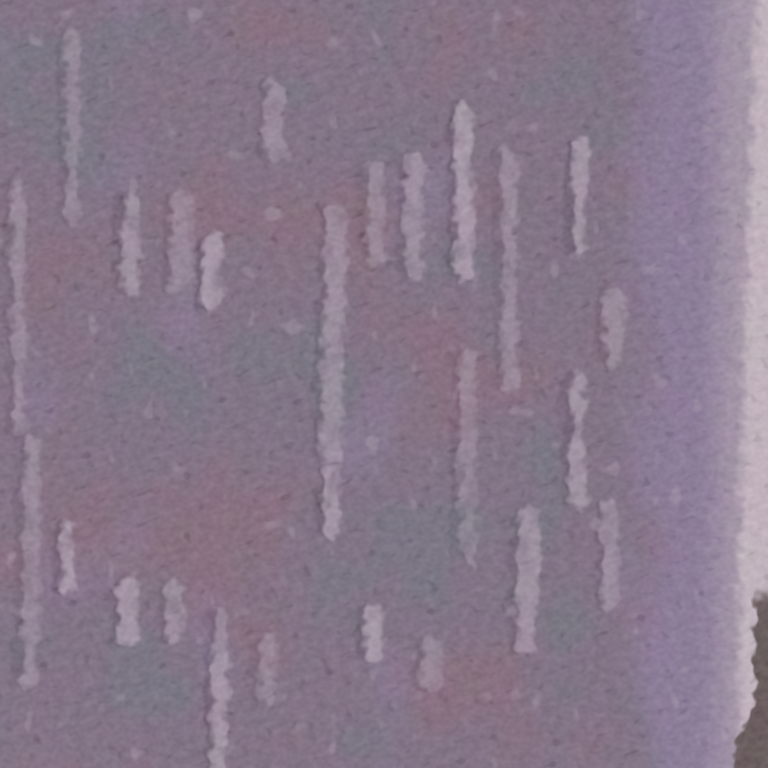
This texture is drawn by a Shadertoy shader. Its source:

```glsl
// Weathered mauve surface with ragged pale vertical streaks and a worn light right rim.

const vec3 MAUVE    = vec3(0.515, 0.455, 0.525);
const vec3 ROSE     = vec3(0.535, 0.445, 0.505);
const vec3 SLATE    = vec3(0.485, 0.465, 0.520);
const vec3 LAVENDER = vec3(0.555, 0.495, 0.610);
const vec3 STREAK   = vec3(0.655, 0.600, 0.660);
const vec3 RIM      = vec3(0.755, 0.700, 0.740);
const vec3 CORNER   = vec3(0.420, 0.370, 0.375);

const int   STREAK_COUNT  = 26;
const float STREAK_RADIUS = 0.0125;
const float STREAK_REGION = 0.84;   // streaks lie left of this x
const float SHADOW_SHIFT  = 0.010;
const float SHADOW_DEPTH  = 0.065;
const float GRAIN_DEPTH   = 0.062;

float hash(vec2 p) {
    vec3 q = fract(p.xyx * 0.1031);
    q += dot(q, q.yzx + 33.33);
    return fract((q.x + q.y) * q.z);
}

vec2 gradient(vec2 cell) {
    float angle = 6.2832 * hash(cell);
    return vec2(cos(angle), sin(angle));
}

// Gradient noise, roughly -0.7 to 0.7
float noise(vec2 p) {
    vec2 i = floor(p), f = p - i;
    vec2 u = f * f * f * (f * (f * 6.0 - 15.0) + 10.0);
    vec2 e = vec2(1.0, 0.0);
    float low  = mix(dot(gradient(i), f), dot(gradient(i + e), f - e), u.x);
    float high = mix(dot(gradient(i + e.yx), f - e.yx),
                     dot(gradient(i + 1.0), f - 1.0), u.x);
    return mix(low, high, u.y);
}

float segmentDistance(vec2 p, vec2 a, vec2 b) {
    vec2 pa = p - a, ba = b - a;
    return length(pa - ba * clamp(dot(pa, ba) / dot(ba, ba), 0.0, 1.0));
}

// Coverage of the scattered streaks; x = paint, y = shadow on the left side
vec2 streaks(vec2 p) {
    vec2 cover = vec2(0.0);
    for (int i = 0; i < STREAK_COUNT; i++) {
        float k = float(i);
        float column = (floor(k * 0.5) + 0.25 + 0.5 * hash(vec2(k, 3.0)))
                     / (0.5 * float(STREAK_COUNT)) * STREAK_REGION;
        float middle = 0.5 * mod(k, 2.0) + 0.06 + 0.38 * hash(vec2(k, 11.0));
        float size = hash(vec2(k, 23.0));
        float halfLength = mix(0.025, 0.185, size * size);
        float lean = 0.04 * (hash(vec2(k, 31.0)) - 0.35);
        vec2 reach = halfLength * vec2(lean, 1.0);
        vec2 center = vec2(column, middle);
        float radius = STREAK_RADIUS * mix(0.65, 1.15, hash(vec2(k, 43.0)));
        float strength = mix(0.45, 1.0, hash(vec2(k, 57.0)));

        float paint = segmentDistance(p, center - reach, center + reach) - radius;
        vec2 shifted = p + vec2(SHADOW_SHIFT, 0.0);
        float shade = segmentDistance(shifted, center - reach, center + reach) - radius;
        cover = max(cover, strength * smoothstep(0.005, -0.006, vec2(paint, shade)));
    }
    return cover;
}

void mainImage(out vec4 fragColor, in vec2 fragCoord) {
    vec2 p = fragCoord / iResolution.xy;

    // Ragged displacement shared by streaks and rim
    vec2 ragged = 0.009 * vec2(noise(p * vec2(45.0, 38.0)), noise(p * 36.0 + 17.0))
                + 0.008 * vec2(noise(p * 85.0 + 5.0), noise(p * 80.0 + 41.0));
    vec2 q = p + ragged;

    // Soft patches of hue
    float patchy = noise(p * 5.0 + 8.0) + 0.5 * noise(p * 13.0 + 2.0);
    vec3 color = mix(MAUVE, ROSE, smoothstep(0.05, 0.5, patchy));
    color = mix(color, SLATE, smoothstep(0.05, 0.5, -patchy));
    float violet = noise(p * vec2(9.0, 6.0) + 29.0);
    color = mix(color, LAVENDER, 0.5 * smoothstep(0.15, 0.55, violet));

    // Lavender band brightening towards the rim
    float bandX = p.x + 0.05 * noise(vec2(p.x * 8.0, p.y * 5.0) + 61.0);
    color = mix(color, LAVENDER, 0.9 * smoothstep(0.80, 0.88, bandX));
    color = mix(color, STREAK, 0.85 * smoothstep(0.90, 0.965, q.x));

    // Streaks, worn through in places, with dark left edges
    vec2 cover = streaks(q);
    float wear = smoothstep(-0.55, 0.05, noise(p * vec2(40.0, 26.0) + 71.0));
    float paint = cover.x * mix(0.5, 1.0, wear);
    color -= SHADOW_DEPTH * max(cover.y - cover.x, 0.0);
    color = mix(color, STREAK, paint);

    // Small stray flecks
    float fleck = noise(p * vec2(38.0, 27.0) + 90.0);
    color = mix(color, STREAK, 0.45 * smoothstep(0.36, 0.56, fleck));

    // Pale rim and dark lower corner
    float rimStart = 0.963 + 0.018 * smoothstep(0.3, 1.0, p.y);
    color = mix(color, RIM, smoothstep(-0.010, 0.010, q.x - rimStart));
    float cornerStart = 0.982 - 0.025 * smoothstep(0.09, 0.02, p.y);
    float corner = smoothstep(-0.004, 0.004, q.x - cornerStart)
                 * smoothstep(0.235, 0.215, q.y);
    color = mix(color, CORNER, corner);

    // Fine slanted grain
    vec2 g = vec2(p.x + 0.5 * p.y, p.y - 0.4 * p.x);
    float grain = 0.6 * noise(g * vec2(62.0, 88.0)) + 0.5 * noise(g * vec2(125.0, 150.0) + 13.0);
    float pits = smoothstep(0.28, 0.6, noise(g * vec2(52.0, 76.0) + 37.0));
    color += GRAIN_DEPTH * grain - 0.05 * pits * (1.0 - 0.5 * paint);
    color += 0.012 * noise(p * 24.0 + 53.0) * vec3(1.0, -0.6, 0.8);

    fragColor = vec4(clamp(color, 0.0, 1.0), 1.0);
}
```
